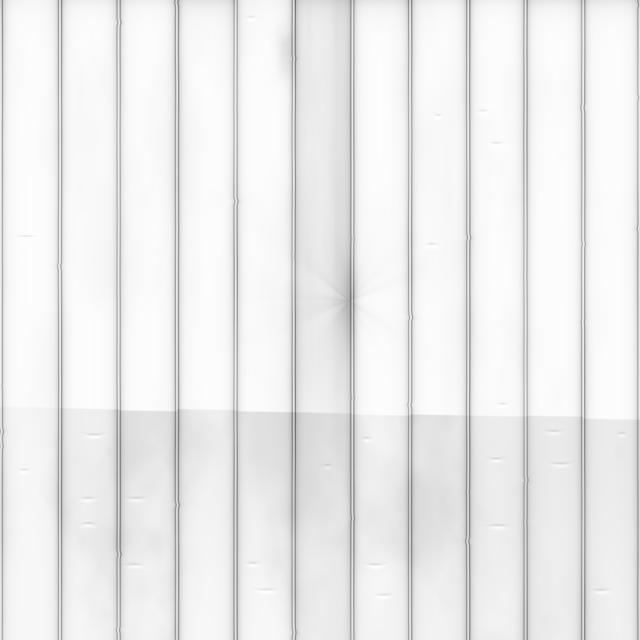
Reproduce this texture procedurally as a WebGL 2 fragment shader.

```glsl
#version 300 es
precision highp float;
// Draws worn white metal cladding: eleven upright panels joined by narrow raised seams.
uniform vec2 u_resolution;
out vec4 fragColor;

const float PANELS = 11.0;
const float PI = 3.14159;
const vec3 PAINT = vec3(0.992);
const vec3 GRIME = vec3(0.42);

float hash(vec2 p) {
  return fract(sin(dot(p, vec2(127.1, 311.7))) * 43758.545);
}

float noise(vec2 p) {
  vec2 i = floor(p), f = fract(p);
  f = f * f * (3.0 - 2.0 * f);
  return mix(mix(hash(i), hash(i + vec2(1, 0)), f.x),
             mix(hash(i + vec2(0, 1)), hash(i + vec2(1, 1)), f.x), f.y);
}

float fbm(vec2 p) {
  float sum = 0.0, weight = 0.5;
  for (int i = 0; i < 4; i++) {
    sum += weight * noise(p);
    p = p * 2.03 + 7.3;
    weight *= 0.5;
  }
  return sum;
}

float bump(float d, float width) {
  return exp(-d * d / (width * width));
}

float blob(vec2 p, vec2 size) {
  return exp(-dot(p / size, p / size));
}

// Box-filtered coverage of a line, exact at any pixel size
float stroke(float d, float halfWidth, float pixel) {
  float a = clamp(d - 0.5 * pixel, -halfWidth, halfWidth);
  float b = clamp(d + 0.5 * pixel, -halfWidth, halfWidth);
  return (b - a) / pixel;
}

float seamCentre(float index) {
  float drift = 0.003 * sin(PI * index / PANELS) - 0.003 * step(PANELS, index);
  return index / PANELS + 0.0018 + drift + 0.001 * (hash(vec2(index, 3.0)) - 0.5);
}

// Small sideways knocks along one seam
float seamKinks(float index, float y) {
  float shift = 0.0004 * (noise(vec2(index * 9.0, y * 14.0)) - 0.5);
  for (int i = 0; i < 3; i++) {
    vec2 seed = vec2(index, float(i) + 11.0);
    shift += 0.003 * (hash(seed) - 0.5) * bump(y - hash(seed + 5.0), 0.004);
  }
  return shift;
}

// Double dark line, pale ridge between, soft shade to both sides
float seamShade(float d, float index, float y, float pixel) {
  float depth = 0.85 + 0.3 * noise(vec2(index * 5.0, y * 5.0));
  float lines = 0.58 * stroke(d + 0.0024, 0.0010, pixel) + 0.66 * stroke(d - 0.0024, 0.0010, pixel);
  float ridge = 0.12 * stroke(d, 0.0014, pixel);
  float side = max(abs(d) - 0.0034, 0.0);
  float outside = 1.0 - stroke(d, 0.0034, pixel);
  float halo = outside * (0.20 * exp(-side / 0.004) + 0.055 * exp(-side / 0.014));
  return depth * (lines + ridge + halo);
}

// Shallow curved dents, at most one per cell
float dentShade(vec2 p, float amount) {
  vec2 grid = vec2(PANELS, 20.0);
  vec2 cell = floor(p * grid);
  vec2 centre = (cell + 0.3 + 0.4 * vec2(hash(cell + 2.0), hash(cell + 8.0))) / grid;
  vec2 q = p - centre;
  float span = mix(0.004, 0.013, hash(cell + 4.0));
  float y = q.y - 12.0 * (hash(cell + 6.0) - 0.3) * q.x * q.x;
  float relief = bump(y, 0.0018) - 0.6 * bump(y + 0.004, 0.003);
  return step(1.0 - amount, hash(cell)) * bump(q.x, span) * relief;
}

// Lower sheets start at a lap and carry cloudy dirt
float lowerShade(vec2 p, float panel, float pixel) {
  float lap = mix(0.364, 0.346, p.x) + 0.004 * (hash(vec2(panel, 21.0)) - 0.5);
  float below = smoothstep(pixel, -pixel, p.y - lap);
  float dirt = 0.035 + 0.06 * hash(vec2(panel, 31.0)) * smoothstep(0.0, 0.3, p.y);
  float cloud = 0.10 * smoothstep(0.4, 0.75, fbm(p * vec2(9.0, 6.0)));
  return below * (dirt + cloud + 0.04 * smoothstep(0.5, 0.9, p.x));
}

// Streaked grey panel with a dark rub and creases fanning out from it
float stainShade(vec2 p, float panel) {
  float stained = 1.0 - step(0.5, abs(panel - 5.0));
  float streaks = fbm(vec2(p.x * 70.0, p.y * 3.0));
  float upper = smoothstep(0.2, 0.5, p.y);
  float shade = stained * (0.05 + 0.09 * upper * streaks + 0.07 * upper * bump(p.x - 0.53, 0.022));
  vec2 q = p - vec2(0.545, 0.53);
  float rays = noise(vec2(atan(q.y, q.x) * 5.0, 2.0)) * exp(-length(q) / 0.07);
  float scuff = blob(p - vec2(0.447, 0.92), vec2(0.016, 0.045)) * fbm(p * 45.0);
  return shade + 0.10 * rays + 0.20 * blob(q, vec2(0.012, 0.07)) + 0.22 * scuff;
}

void main() {
  vec2 p = gl_FragCoord.xy / u_resolution;
  vec2 pixel = 1.0 / u_resolution;
  float index = clamp(floor(p.x * PANELS + 0.5), 0.0, PANELS);
  float d = p.x - seamCentre(index) - seamKinks(index, p.y);
  float panel = index - step(d, 0.0);

  float shade = seamShade(d, index, p.y, pixel.x);
  shade += lowerShade(p, panel, pixel.y) + stainShade(p, panel);
  shade += 0.16 * dentShade(p, mix(0.28, 0.05, smoothstep(0.3, 0.42, p.y)));
  // Faint mottling, and dirt along the top edge
  shade += 0.035 * smoothstep(0.4, 0.8, fbm(p * vec2(14.0, 5.0) + 30.0));
  shade += (0.04 + 0.12 * hash(vec2(panel, 41.0))) * exp(-(1.0 - p.y) / 0.015);
  fragColor = vec4(mix(PAINT, GRIME, clamp(shade, 0.0, 1.0)), 1.0);
}
```
